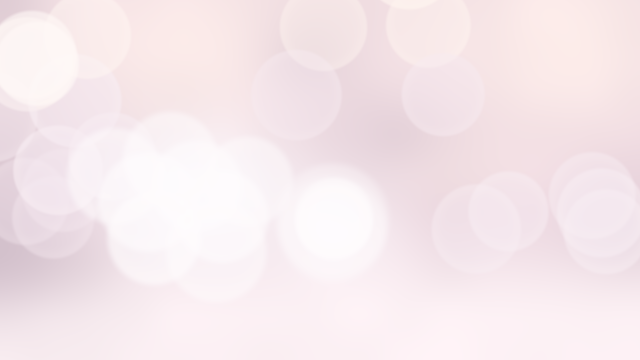
Write a Shadertoy shader that draws this background.

```glsl
// Pale rose bokeh: a soft pink and mauve backdrop with broad glows and shadows,
// overlaid by groups of translucent, brightly rimmed discs on golden-angle spirals.
// Lengths are in canvas heights, with the origin at the lower left.

const vec3 FLOOR_PINK = vec3(0.988, 0.943, 0.957);
const vec3 MAUVE      = vec3(0.920, 0.838, 0.873);
const vec3 TOP_ROSE   = vec3(0.948, 0.874, 0.890);
const vec3 SHADOW     = vec3(0.800, 0.728, 0.775);
const vec3 PEACH      = vec3(0.990, 0.925, 0.916);
const vec3 CREAM      = vec3(1.000, 0.962, 0.940);
const vec3 LILAC      = vec3(0.958, 0.908, 0.942);
const vec3 WHITE      = vec3(0.998, 0.992, 1.000);

const float GOLDEN_ANGLE = 2.4;
const float RIM_WIDTH    = 0.010;
const float RIM_STRENGTH = 0.42;
const float HAZE_AMOUNT  = 0.026;

float hash(vec2 p) {
    p = fract(p * vec2(0.1731, 0.2317));
    p += dot(p, p.yx + 19.19);
    return fract((p.x + p.y) * p.x * 7.31);
}

float noise(vec2 p) {
    vec2 cell = floor(p), f = fract(p);
    f = f * f * (3.0 - 2.0 * f);
    return mix(mix(hash(cell), hash(cell + vec2(1, 0)), f.x),
               mix(hash(cell + vec2(0, 1)), hash(cell + vec2(1, 1)), f.x), f.y);
}

// Elliptical Gaussian falloff, 1 at the centre
float glow(vec2 p, vec2 centre, vec2 size) {
    vec2 q = (p - centre) / size;
    return exp(-dot(q, q));
}

vec3 backdrop(vec2 p, float aspect) {
    vec3 col = mix(MAUVE, TOP_ROSE, smoothstep(0.45, 0.85, p.y));
    col = mix(col, FLOOR_PINK, 1.0 - smoothstep(0.10, 0.46, p.y));

    // Warm light in the upper part and a pink patch right of the middle
    col = mix(col, PEACH, 0.90 * glow(p, vec2(0.52, 0.86), vec2(0.28, 0.22)));
    col = mix(col, PEACH, glow(p, vec2(aspect - 0.21, 0.88), vec2(0.28, 0.24)));
    col = mix(col, PEACH, 0.40 * glow(p, vec2(1.30, 0.53), vec2(0.24, 0.12)));

    // Mauve shadows between the lights and along the sides
    col = mix(col, SHADOW, 0.34 * glow(p, vec2(0.86, 0.83), vec2(0.15, 0.13)));
    col = mix(col, SHADOW, 0.30 * glow(p, vec2(1.06, 0.64), vec2(0.17, 0.12)));
    col = mix(col, SHADOW, 0.85 * glow(p, vec2(-0.04, 0.29), vec2(0.28, 0.17)));
    col = mix(col, SHADOW, 0.40 * glow(p, vec2(-0.02, 0.55), vec2(0.22, 0.20)));
    col = mix(col, SHADOW, 0.45 * glow(p, vec2(0.0, 1.0), vec2(0.14, 0.14)));
    col = mix(col, SHADOW, 0.24 * glow(p, vec2(aspect, 0.32), vec2(0.20, 0.12)));

    // White bloom behind the bright discs
    col = mix(col, WHITE, 0.85 * glow(p, vec2(0.57, 0.48), vec2(0.25, 0.18)));
    col = mix(col, WHITE, 0.55 * glow(p, vec2(0.93, 0.37), vec2(0.19, 0.16)));

    float haze = noise(p * 4.0) + 0.5 * noise(p * 8.0 + 5.0) - 0.75;
    return col + HAZE_AMOUNT * haze;
}

// Blends count discs of one group over col; whiteness moves the tint to white
void discGroup(inout vec3 col, vec2 p, vec2 centre, vec2 spread, float turn, int count,
               float radius, float blur, float opacity, float whiteness) {
    for (int i = 0; i < count; i++) {
        float n = float(i);
        float angle = turn + GOLDEN_ANGLE * n;
        float reach = sqrt((n + 0.5) / float(count));
        vec2 pos = centre + spread * reach * vec2(cos(angle), sin(angle));
        float chance = hash(vec2(n + 3.0, floor(centre.x * 20.0)));

        float edge = length(p - pos) - radius * mix(0.94, 1.08, chance);
        float body = 1.0 - smoothstep(-blur, blur, edge);
        float rim = body * exp(-pow((edge + 1.5 * blur) / (RIM_WIDTH + blur), 2.0));

        vec3 tint = mix(LILAC, CREAM, smoothstep(0.72, 0.84, pos.y));
        tint = mix(tint, WHITE, whiteness);
        float cover = opacity * mix(0.65, 1.1, fract(chance + 0.618 * n));
        col = mix(col, tint, body * cover);
        col = mix(col, mix(tint, CREAM, 0.5), rim * RIM_STRENGTH * cover);
    }
}

void mainImage(out vec4 fragColor, in vec2 fragCoord) {
    vec2 p = fragCoord / iResolution.y;
    float aspect = iResolution.x / iResolution.y;
    vec3 col = backdrop(p, aspect);

    // Faint discs: lower left, then right edge
    discGroup(col, p, vec2(0.12, 0.43), vec2(0.14, 0.05), 2.6, 3, 0.120, 0.006, 0.32, 0.0);
    discGroup(col, p, vec2(aspect - 0.20, 0.40), vec2(0.32, 0.07), 0.4, 5, 0.115, 0.006, 0.38, 0.3);

    // Crisp discs: upper left, its brightest light, then upper middle
    discGroup(col, p, vec2(0.15, 0.72), vec2(0.20, 0.30), 0.0, 6, 0.122, 0.005, 0.54, 0.15);
    discGroup(col, p, vec2(0.10, 0.84), vec2(0.03, 0.02), 2.4, 2, 0.122, 0.006, 0.60, 0.5);
    discGroup(col, p, vec2(1.09, 0.89), vec2(0.36, 0.26), 0.5, 5, 0.122, 0.005, 0.54, 0.0);

    // Bright white clusters
    discGroup(col, p, vec2(0.51, 0.45), vec2(0.23, 0.17), 0.9, 8, 0.130, 0.013, 0.52, 1.0);
    discGroup(col, p, vec2(0.93, 0.38), vec2(0.025, 0.02), 2.0, 2, 0.150, 0.016, 0.30, 0.9);
    discGroup(col, p, vec2(0.93, 0.39), vec2(0.010, 0.01), 2.0, 2, 0.105, 0.010, 0.50, 1.0);

    fragColor = vec4(clamp(col, 0.0, 1.0), 1.0);
}
```
